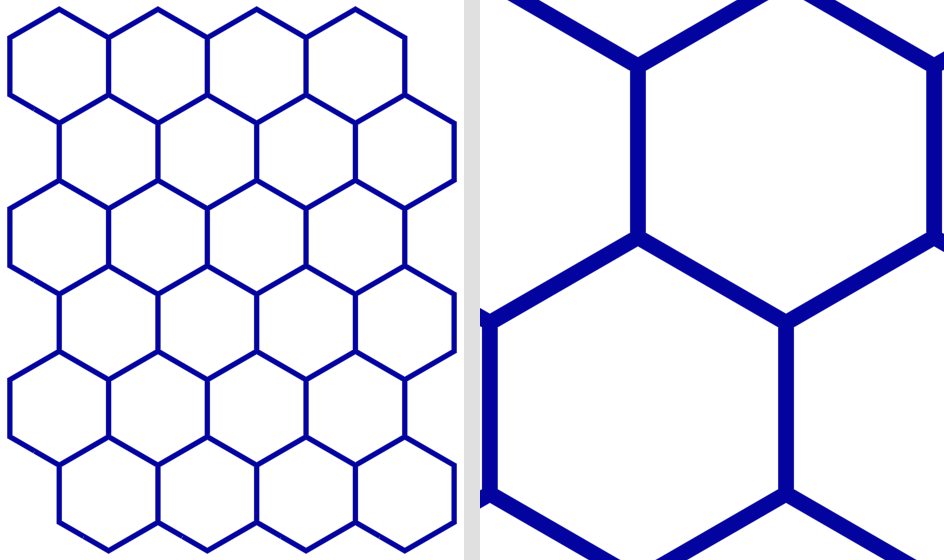
Left, the full canvas; right, a detail of the centre.
Write a Shadertoy shader that draws this pattern.

```glsl
// A honeycomb of four by six pointed hexagons in navy outline on white.
// Each cell is a mitred hexagon ring from a distance function; a loop over
// the staggered rows keeps the strongest ink, so shared walls coincide.

// Signed distance to a pointy-top hexagon, with sharp corners outside.
float hexagon(vec2 p, float apothem) {
    p = abs(p);
    return max(p.x, dot(p, vec2(0.5, 0.8660254))) - apothem;
}

// Ink of one outline, with a hairline seam where its stroke starts and ends.
float outline(vec2 p, float apothem, float pixel) {
    float wall = abs(hexagon(p, apothem)) - 0.0047;
    float ink = 1.0 - smoothstep(-0.8 * pixel, 0.8 * pixel, wall);

    // The seam crosses the middle of the lower left wall.
    vec2 outward = vec2(-0.5, -0.8660254);
    float along = abs(dot(p, vec2(0.8660254, -0.5)));
    float seam = 1.0 - smoothstep(0.0, 0.0005 + 0.5 * pixel, along);
    seam *= step(apothem, dot(p, outward));
    return ink * (1.0 - 0.3 * seam);
}

void mainImage(out vec4 fragColor, in vec2 fragCoord) {
    float pixel = 1.0 / iResolution.y;
    vec2 p = (fragCoord - 0.5 * iResolution.xy) * pixel;

    float cellWidth = 0.1763;
    float rowHeight = cellWidth * 0.8660254;
    float ink = 0.0;

    // Rows run from the top; every second one shifts right by half a cell.
    for (int row = 0; row < 6; row++) {
        for (int column = 0; column < 4; column++) {
            float shift = 0.5 * float(row % 2);
            vec2 center = vec2((float(column) + shift - 1.75) * cellWidth,
                               (2.5 - float(row)) * rowHeight);
            ink = max(ink, outline(p - center, 0.5 * cellWidth, pixel));
        }
    }

    vec3 paper = vec3(1.0);
    vec3 navy = vec3(0.01, 0.01, 0.627);
    fragColor = vec4(mix(paper, navy, ink), 1.0);
}
```
